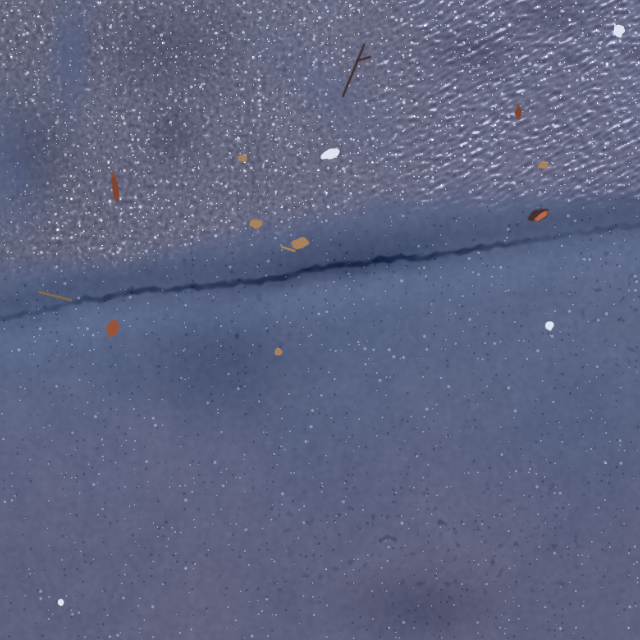
This texture is drawn by a Shadertoy shader. Its source:

```glsl
// Worn blue-grey asphalt: rough grain above a crack, smooth tar below, scattered debris.

// Soft stains: centre, size
const vec4 STAINS[9] = vec4[9](
  vec4(.25, .92, .1, .07), vec4(.27, .79, .04, .04), vec4(.06, .76, .06, .07),
  vec4(.74, .92, .06, .03), vec4(.34, .43, .11, .08), vec4(.87, .98, .06, .03),
  vec4(.89, .907, .02, .012), vec4(1, .92, .025, .015), vec4(.66, .05, .1, .05));
// Straw flakes, then pale stones: centre, size
const vec4 BITS[7] = vec4[7](
  vec4(.4, .651, .01, .007), vec4(.379, .753, .007, .006), vec4(.435, .45, .006, .006),
  vec4(.849, .742, .008, .006), vec4(.967, .952, .009, .009),
  vec4(.859, .491, .007, .007), vec4(.095, .059, .005, .005));

vec2 hash2(vec2 p) {
  vec3 q = fract(p.xyx * vec3(.1031, .103, .0973));
  q += dot(q, q.yzx + 33.33);
  return fract((q.xx + q.yz) * q.zy);
}

float corner(vec2 i, vec2 f, vec2 o) {
  return dot(hash2(i + o) * 2. - 1., f - o);
}

// Gradient noise, roughly -1 to 1
float noise(vec2 p) {
  vec2 i = floor(p), f = fract(p), u = f * f * (3. - 2. * f), e = vec2(0, 1);
  float low = mix(corner(i, f, e.xx), corner(i, f, e.yx), u.x);
  float high = mix(corner(i, f, e.xy), corner(i, f, e.yy), u.x);
  return 1.4 * mix(low, high, u.y);
}

float fbm(vec2 p) {
  float sum = 0., amp = .6;
  for (int i = 0; i < 4; i++) {
    sum += amp * noise(p);
    p = mat2(1.6, 1.2, -1.2, 1.6) * p + 7.3;
    amp *= .5;
  }
  return sum;
}

vec2 rotate(vec2 p, float a) {
  return mat2(cos(a), -sin(a), sin(a), cos(a)) * p;
}

// Jittered dots, one candidate per cell
float speckles(vec2 p, float cells, float density, float seed) {
  vec2 id = floor(p * cells) + seed, pick = hash2(id);
  float radius = mix(.12, .27, pick.y);
  float d = length(fract(p * cells) - .3 - .4 * hash2(id + 51.7));
  return step(pick.x, density) * (1. - smoothstep(radius * .4, radius * 1.2, d));
}

float bell(float d, float width) {
  return exp(-d * d / (width * width));
}

float stain(vec2 p, vec4 spot) {
  return bell(length((p - spot.xy) / spot.zw), 1.);
}

// Ragged ellipse
void flake(inout vec3 col, vec3 tint, vec2 p, vec4 spot, float angle, float px) {
  vec2 q = rotate(p - spot.xy, angle) / spot.zw;
  float d = (length(q) - 1. + .35 * noise(p * 130.)) * min(spot.z, spot.w);
  col = mix(col, tint, 1. - smoothstep(-px, px, d));
}

// Thin stick between two end points
void twig(inout vec3 col, vec3 tint, vec2 p, vec4 ends, float px) {
  vec2 a = p - ends.xy, b = ends.zw - ends.xy;
  float d = length(a - b * clamp(dot(a, b) / dot(b, b), 0., 1.));
  col = mix(col, tint, 1. - smoothstep(.0018 - px, .0018 + px, d));
}

void mainImage(out vec4 fragColor, in vec2 fragCoord) {
  vec2 uv = fragCoord / iResolution.xy;
  float px = 1. / iResolution.y, cloud = fbm(uv * 5.), mottle = fbm(uv * 19. + 3.);

  // Rough zone with worn smooth areas
  float edge = .58 + .11 * smoothstep(.05, .75, uv.x);
  float rough = smoothstep(-.025, .035, uv.y - edge + .022 * mottle);
  float worn = stain(uv, vec4(.01, .74, .065, .11)) + stain(uv, vec4(.11, .91, .03, .09))
    + .6 * stain(rotate(uv - vec2(.51, .86), -.7), vec4(0, 0, .1, .03));
  float grit = rough * (1. - .85 * clamp(worn + .25 * mottle, 0., 1.));

  // Broad colours and stains
  float lavender = smoothstep(.5, .05, uv.y) + .5 * cloud, dark = 0.;
  vec3 tar = mix(vec3(.35, .395, .52), vec3(.375, .385, .495), lavender);
  vec3 stone = mix(vec3(.405, .41, .495), vec3(.42, .43, .54), uv.x);
  vec3 col = mix(tar, stone, grit) + .025 * (cloud + mottle);
  for (int i = 0; i < 9; i++) dark += .75 * stain(uv, STAINS[i]);
  col -= dark * (.085 + .04 * mottle);

  // Grain: round on the left, slanted ripples on the right
  vec2 slant = rotate(uv, .45) * vec2(75, 150);
  float fine = noise(uv * 205.), medium = noise(uv * 125.);
  float ripple = 1.3 * (noise(slant) - noise(slant + vec2(.25, .6))) + .4 * fine;
  float grain = mix(medium + .7 * fine, ripple, smoothstep(.45, .75, uv.x));
  float glint = smoothstep(.35, 1.1, grain + .25 * mottle);
  col += grit * (1. - .5 * min(dark, 1.)) * (.095 * grain + glint * vec3(.26, .25, .24));
  col += (1. - grit) * .018 * (medium + noise(uv * 75.));

  // Bright chips and dark pits
  float density = .05 + .12 * grit;
  float chips = speckles(uv, 85., density, 3.) + speckles(uv, 140., density, 17.);
  col += chips * (.19 + .12 * grit) * vec3(1, .99, .93);
  float pitArea = stain(uv, vec4(.98, .54, .07, .1)) + stain(uv, vec4(.39, .49, .05, .035))
    + .6 * stain(uv, vec4(.7, .16, .28, .11));
  float pits = smoothstep(.25, .75, noise(uv * 85. + 20.) + .3 * mottle);
  col -= (1. - rough) * (.14 * pits * pitArea + .07 * speckles(uv, 95., .14, 29.));

  // Crack, its shaded upper lip and paler lower bank
  float bend = .006 * sin(uv.x * 17. - 1.6) * (1. - uv.x);
  float jag = .005 * noise(vec2(uv.x * 16., 2.3)) + .004 * noise(vec2(uv.x * 60., 5.3));
  float d = uv.y - .509 - .139 * uv.x - bend - jag, heart = bell(uv.x - .53, .15);
  float depth = .45 + .55 * smoothstep(.05, .18, uv.x) * smoothstep(.9, .7, uv.x);
  col -= bell(d - .022, .03) * (.045 + .03 * heart) + .08 * heart * bell(d + .004, .016);
  col += vec3(.015, .025, .035) * bell(d + .045, .03);
  float core = 1. - smoothstep(.001, .0075, abs(d) + .004 * noise(uv * 70.));
  col -= .17 * depth * core * (.75 + .4 * noise(uv * 45.));

  // Debris
  vec3 straw = vec3(.66, .51, .36), rust = vec3(.5, .27, .19);
  vec3 bark = vec3(.27, .19, .2), pale = vec3(.88, .89, .94);
  twig(col, bark, uv, vec4(.536, .85, .569, .93), px);
  twig(col, bark, uv, vec4(.558, .905, .578, .911), px);
  twig(col, straw * .8, uv, vec4(.061, .544, .111, .531), px);
  twig(col, straw, uv, vec4(.441, .614, .46, .608), px);
  for (int i = 0; i < 7; i++) flake(col, i < 4 ? straw : pale, uv, BITS[i], 0., px);
  flake(col, straw, uv, vec4(.468, .62, .014, .008), .25, px);
  flake(col, rust, uv, vec4(.18, .707, .005, .023), .15, px);
  flake(col, rust, uv, vec4(.81, .824, .005, .01), 0., px);
  flake(col, rust * 1.2, uv, vec4(.176, .487, .009, .013), -.3, px);
  flake(col, bark, uv, vec4(.842, .664, .016, .009), .35, px);
  flake(col, rust * 1.5, uv, vec4(.846, .662, .012, .004), .6, px);
  flake(col, pale, uv, vec4(.516, .759, .015, .008), .4, px);
  fragColor = vec4(clamp(col, 0., 1.), 1);
}
```
